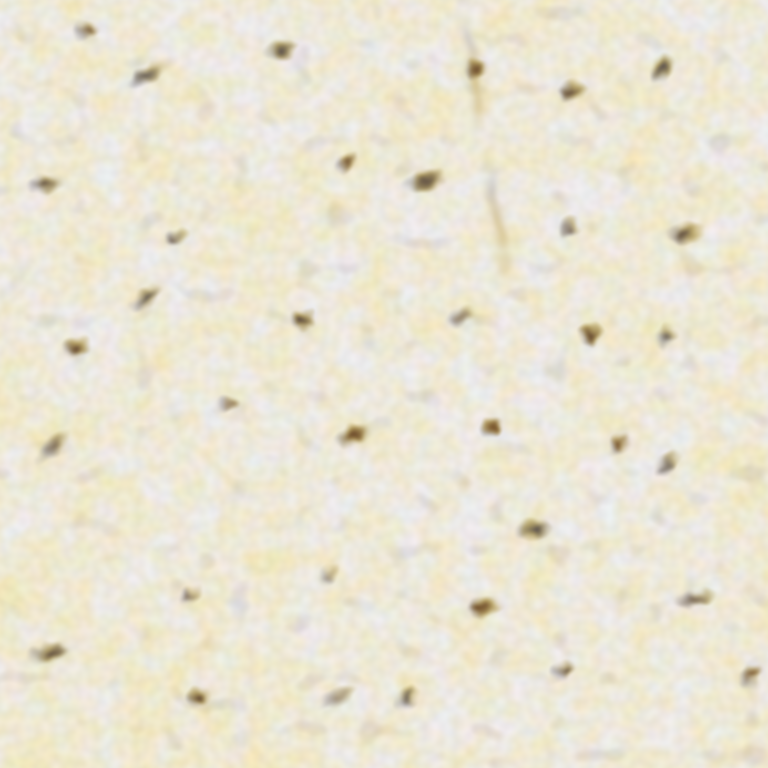
Write a WebGL 2 fragment shader that draws this texture.

```glsl
#version 300 es
precision highp float;

uniform vec2 u_resolution;
out vec4 fragColor;

// Integer hash of a cell, two values in 0..1
vec2 hash2(vec2 cell) {
    uvec2 v = uvec2(ivec2(floor(cell)) + 4096);
    v = v * 1664525u + 1013904223u;
    v.x += v.y * 1664525u;
    v.y += v.x * 1664525u;
    v ^= v >> 16u;
    v.x += v.y * 1664525u;
    v.y += v.x * 1664525u;
    v ^= v >> 16u;
    return vec2(v & 65535u) / 65535.0;
}

float cornerSlope(vec2 cell, vec2 offset) {
    float angle = 6.2832 * hash2(cell).x;
    return dot(vec2(cos(angle), sin(angle)), offset);
}

float gradientNoise(vec2 p) {
    vec2 i = floor(p), f = fract(p);
    vec2 u = f * f * f * (f * (f * 6.0 - 15.0) + 10.0);
    vec2 e = vec2(1.0, 0.0);
    float low = mix(cornerSlope(i, f), cornerSlope(i + e.xy, f - e.xy), u.x);
    float high = mix(cornerSlope(i + e.yx, f - e.yx), cornerSlope(i + e.xx, f - e.xx), u.x);
    return mix(low, high, u.y);
}

// Mottled cream and pale lavender ground
vec3 paper(vec2 p) {
    float mottle = 0.5 * gradientNoise(p * 8.0 + 3.7)
                 + 0.8 * gradientNoise(p * 23.0 + 41.3)
                 + 0.6 * gradientNoise(p * 50.0 + 17.9);
    float corner = 1.0 - smoothstep(0.0, 0.55, length(p));
    float warmth = clamp(0.46 + 0.95 * mottle + 0.2 * corner, 0.0, 1.15);
    vec3 colour = mix(vec3(0.927, 0.919, 0.925), vec3(0.94, 0.907, 0.76), warmth);
    colour += vec3(0.028, -0.018, -0.01) * gradientNoise(p * 32.0 + 71.0);
    colour += 0.035 * gradientNoise(p * 75.0 + 9.0);
    float smudge = smoothstep(0.18, 0.6, gradientNoise(p * vec2(24.0, 30.0) + 90.0));
    return colour - vec3(0.06, 0.065, 0.06) * smudge;
}

// Two faint upright fibres
vec3 addFibres(vec3 colour, vec2 p) {
    for (int i = 0; i < 2; i++) {
        vec2 q = p - vec2(0.616 + 0.032 * float(i), 0.905 - 0.195 * float(i));
        q.x += 0.14 * q.y + 0.008 * gradientNoise(p * 25.0);
        float body = exp(-pow(q.x / 0.009, 2.0)) * (1.0 - smoothstep(0.04, 0.085, abs(q.y)));
        vec3 tint = mix(vec3(0.84, 0.77, 0.57), vec3(0.79, 0.78, 0.79), smoothstep(-0.01, 0.06, q.y));
        colour = mix(colour, tint, body * (0.6 + 0.5 * gradientNoise(p * 38.0 + 5.0)));
    }
    return colour;
}

// Slanted specks: blue-grey tail, olive head, brown core
vec3 addSpecks(vec3 colour, vec2 p) {
    vec2 home = floor(p * 6.0);
    vec2 warp = 0.007 * vec2(gradientNoise(p * 55.0), gradientNoise(p * 55.0 + 30.0));
    for (int y = -1; y <= 1; y++) {
        for (int x = -1; x <= 1; x++) {
            vec2 cell = home + vec2(x, y);
            vec2 place = hash2(cell + 100.0), shape = hash2(cell + 200.0), tone = hash2(cell + 300.0);
            if (tone.y > 0.95) continue;
            vec2 q = p - (cell + 0.1 + 0.8 * place) / 6.0 + warp;
            float angle = mix(0.12, 0.9, shape.x);
            q = mat2(cos(angle), -sin(angle), sin(angle), cos(angle)) * q;

            vec2 size = vec2(mix(0.015, 0.029, shape.y * shape.y), mix(0.011, 0.014, tone.x));
            float stain = 1.0 - smoothstep(0.3, 1.25, length(q / size));
            vec3 edge = mix(vec3(0.66, 0.66, 0.70), vec3(0.76, 0.68, 0.40),
                            smoothstep(-0.7, 0.5, q.x / size.x + 0.8 * (tone.x - 0.4)));
            colour = mix(colour, edge, stain * mix(0.5, 0.95, tone.x));

            vec2 coreOffset = vec2((place.y - 0.5) * 0.6 * size.x, -0.001);
            float core = exp(-dot((q - coreOffset) / (size * 0.55), (q - coreOffset) / (size * 0.55)));
            vec3 dark = mix(vec3(0.39, 0.36, 0.33), vec3(0.46, 0.31, 0.15), place.x);
            colour = mix(colour, dark, core * mix(0.2, 0.95, sqrt(tone.x)));
        }
    }
    return colour;
}

void main() {
    vec2 p = gl_FragCoord.xy / u_resolution.y;
    vec3 colour = addSpecks(addFibres(paper(p), p), p);
    fragColor = vec4(clamp(colour, 0.0, 1.0), 1.0);
}
```
